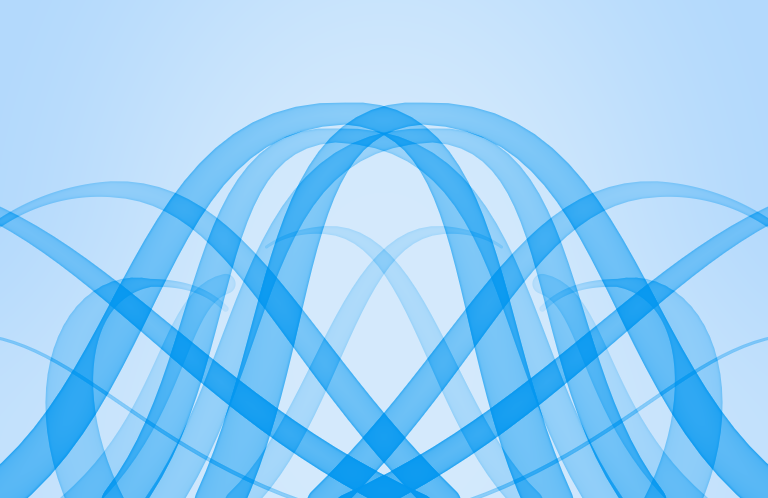
Reproduce this background procedurally as a WebGL 1 fragment shader.

```glsl
precision highp float;

uniform vec2 u_resolution;

#define PALE vec3(0.83, 0.915, 0.99)
#define HAZE vec3(0.70, 0.85, 0.99)
#define DEEP vec3(0.01, 0.59, 0.94)
#define RIM_STRENGTH 0.35
#define RIM_WIDTH 0.35
#define SHEEN 0.2
#define SEGMENTS 24

// Lengths are hundredths of the canvas height, x = 0 is the mirror axis.
float unitsPerPixel;

vec2 bezier(vec2 a, vec2 b, vec2 c, vec2 d, float t) {
  float s = 1.0 - t;
  return s * s * s * a + 3.0 * s * t * (s * b + t * c) + t * t * t * d;
}

// Band around a cubic curve whose half width eases from width.x to width.y.
// Returns signed distance to its edge and position along the curve.
vec2 band(vec2 p, vec2 a, vec2 b, vec2 c, vec2 d, vec2 width) {
  vec2 nearest = vec2(1e4, 0.0);
  vec2 start = a;
  for (int i = 0; i < SEGMENTS; i++) {
    float t = float(i + 1) / float(SEGMENTS);
    vec2 end = bezier(a, b, c, d, t);
    vec2 span = end - start;
    float h = clamp(dot(p - start, span) / dot(span, span), 0.0, 1.0);
    float along = (float(i) + h) / float(SEGMENTS);
    float halfWidth = mix(width.x, width.y, along * (2.0 - along));
    float dist = length(p - start - h * span) - halfWidth;
    if (dist < nearest.x) nearest = vec2(dist, along);
    start = end;
  }
  return nearest;
}

// Ink of a band, with a darker rim and a gentle sheen inside.
float ink(vec2 hit, float first, float last) {
  float cover = clamp(0.5 - hit.x / unitsPerPixel, 0.0, 1.0);
  float rim = RIM_STRENGTH * exp(-pow(hit.x / RIM_WIDTH, 2.0));
  float sheen = SHEEN * (exp(hit.x * 0.6) - 0.5);
  return cover * mix(first, last, hit.y) * (1.0 + rim + sheen);
}

// Two bands that meet at a common peak.
float archInk(vec2 left, vec2 right, float peak, float leftFoot, float rightFoot) {
  return left.x < right.x ? ink(left, peak, leftFoot) : ink(right, peak, rightFoot);
}

float ribbons(vec2 p) {
  vec2 peak = vec2(-7.8, 77.2);

  // Tall outer arch
  float total = archInk(
    band(p, peak, vec2(-48.8, 77.2), vec2(-46.8, 20.0), vec2(-81.8, -2.4), vec2(2.2, 4.4)),
    band(p, peak, vec2(20.8, 77.2), vec2(17.2, 34.0), vec2(33.2, -1.0), vec2(2.2, 4.9)),
    0.36, 0.62, 0.52);

  // Second arch
  peak = vec2(-9.8, 72.8);
  total += archInk(
    band(p, peak, vec2(-37.8, 72.8), vec2(-31.8, 26.0), vec2(-52.8, -1.0), vec2(1.4, 4.0)),
    band(p, peak, vec2(27.2, 72.8), vec2(24.2, 28.0), vec2(45.2, -2.0), vec2(1.4, 3.4)),
    0.27, 0.52, 0.32);

  // Low side arch that sweeps across the centre
  peak = vec2(-54.8, 62.0);
  total += archInk(
    band(p, peak, vec2(-62.8, 62.0), vec2(-70.8, 59.6), vec2(-77.8, 54.8), vec2(1.6, 0.8)),
    band(p, peak, vec2(-28.8, 62.0), vec2(-18.8, 29.0), vec2(12.2, -1.0), vec2(1.6, 3.3)),
    0.25, 0.3, 0.6);

  // Faint inner arch
  peak = vec2(-11.8, 53.8);
  total += archInk(
    band(p, peak, vec2(-16.8, 53.8), vec2(-20.8, 52.4), vec2(-23.6, 50.4), vec2(0.8, 0.3)),
    band(p, peak, vec2(7.2, 53.8), vec2(11.2, 16.0), vec2(29.2, -1.0), vec2(0.8, 2.8)),
    0.15, 0.1, 0.24);

  // Outer petal
  peak = vec2(-46.8, 43.2);
  total += archInk(
    band(p, peak, vec2(-62.8, 43.2), vec2(-68.8, 20.0), vec2(-56.8, -3.0), vec2(0.8, 5.4)),
    band(p, peak, vec2(-40.8, 43.2), vec2(-35.8, 42.0), vec2(-31.8, 38.0), vec2(0.8, 0.6)),
    0.28, 0.32, 0.08);

  // Falling diagonal, thin thread and faint inner petal
  total += ink(band(p, vec2(-80.8, 58.4), vec2(-52.8, 46.0), vec2(-32.8, 16.0),
    vec2(7.2, -2.0), vec2(1.6, 2.8)), 0.36, 0.68);
  total += ink(band(p, vec2(-78.8, 32.4), vec2(-60.8, 29.0), vec2(-46.8, 10.0),
    vec2(-16.8, -0.6), vec2(0.3, 0.4)), 0.28, 0.28);
  total += ink(band(p, vec2(-31.8, 43.0), vec2(-42.8, 40.0), vec2(-41.8, 16.0),
    vec2(-62.8, -2.0), vec2(2.0, 3.0)), 0.12, 0.24);
  return total;
}

void main() {
  unitsPerPixel = 100.0 / u_resolution.y;
  vec2 p = (gl_FragCoord.xy - vec2(0.5 * u_resolution.x, 0.0)) * unitsPerPixel;

  // Soft light in the middle, haze toward the upper sides
  float haze = smoothstep(0.2, 1.15, length((p - vec2(0.0, 34.0)) / vec2(78.0, 115.0)));
  haze *= mix(0.55, 1.0, smoothstep(10.0, 60.0, p.y));
  vec3 backdrop = mix(PALE, HAZE, haze);

  // Overlapping ink deepens, then saturates
  float density = ribbons(p) + ribbons(vec2(-p.x, p.y));
  float depth = density / pow(1.0 + pow(density, 6.0), 1.0 / 6.0);
  gl_FragColor = vec4(mix(backdrop, DEEP, depth), 1.0);
}
```
